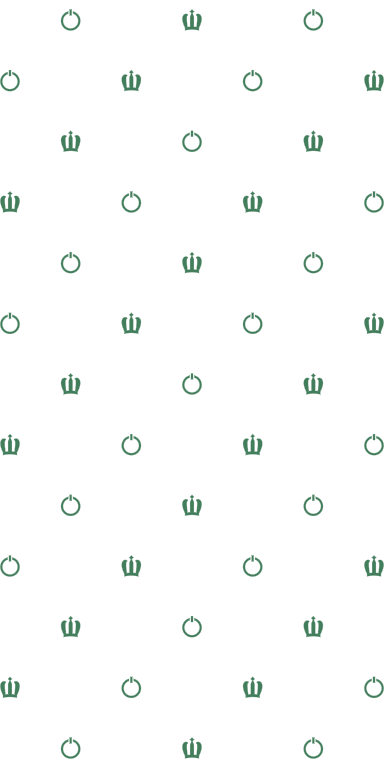
Reproduce this pattern procedurally as a Shadertoy shader.

```glsl
// Sparse diagonal lattice of small green crowns and notched rings on white.
#define CELL 0.158          // lattice pitch, in canvas widths
#define ICON 0.0253         // icon radius, in canvas widths
#define STROKE 0.11         // half width of ring and bar, in icon radii
#define NOTCH 0.24          // half width of the ring opening
#define SOFT 1.2            // edge softness, in pixels
#define INK vec3(0.26, 0.49, 0.36)
#define PAPER vec3(1.0)

float boxDistance(vec2 p, vec2 halfSize) {
    vec2 d = abs(p) - halfSize;
    return length(max(d, 0.0)) + min(max(d.x, d.y), 0.0);
}

// Ring opened at the top, with an upright bar in the opening
float notchedRing(vec2 p) {
    vec2 c = p + vec2(0.0, 0.09);
    float ring = abs(length(c) - 0.89) - STROKE;
    float opening = max(abs(c.x) - NOTCH, -c.y);
    float bar = boxDistance(p - vec2(0.0, 0.78), vec2(STROKE, 0.31));
    return min(max(ring, -opening), bar);
}

// Swelling arm: discs swept along a quadratic curve
float crownArm(vec2 p) {
    const vec2 root = vec2(0.56, -0.85), bend = vec2(1.0, 0.5), tip = vec2(0.5, 0.52);
    float d = 1e3;
    for (int i = 0; i <= 16; i++) {
        float t = float(i) / 16.0;
        vec2 center = mix(mix(root, bend, t), mix(bend, tip, t), t);
        float radius = mix(0.13, 0.08, t) + 0.5 * t * (1.0 - t);
        d = min(d, length(p - center) - radius);
    }
    return d;
}

float crown(vec2 p) {
    p.x = abs(p.x);
    // Central post, narrowing toward the finial
    float postWidth = mix(0.2, 0.08, smoothstep(0.3, 0.68, p.y));
    float post = max(p.x - postWidth, abs(p.y + 0.06) - 0.76);
    float finial = (p.x + abs(p.y - 0.87) - 0.22) * 0.7071;
    // Bowed base band
    float base = max(abs(p.y + 0.84 + 0.16 * p.x * p.x) - 0.15, p.x - 0.72);
    return min(min(post, finial), min(base, crownArm(p)));
}

void mainImage(out vec4 fragColor, in vec2 fragCoord) {
    vec2 p = (fragCoord - 0.5 * iResolution.xy) / iResolution.x;
    vec2 cell = floor(p / CELL + 0.5);
    vec2 q = (p - cell * CELL) / ICON;

    // Every other site is empty; kinds alternate along the diagonals
    float kind = mod(cell.x - cell.y + 0.5, 4.0);
    float d = 1e3;
    if (kind < 1.0) d = notchedRing(q);
    else if (kind > 2.0 && kind < 3.0) d = crown(q);

    float edge = SOFT / (iResolution.x * ICON);
    float coverage = clamp(0.5 - d / edge, 0.0, 1.0);
    fragColor = vec4(mix(PAPER, INK, coverage), 1.0);
}
```
